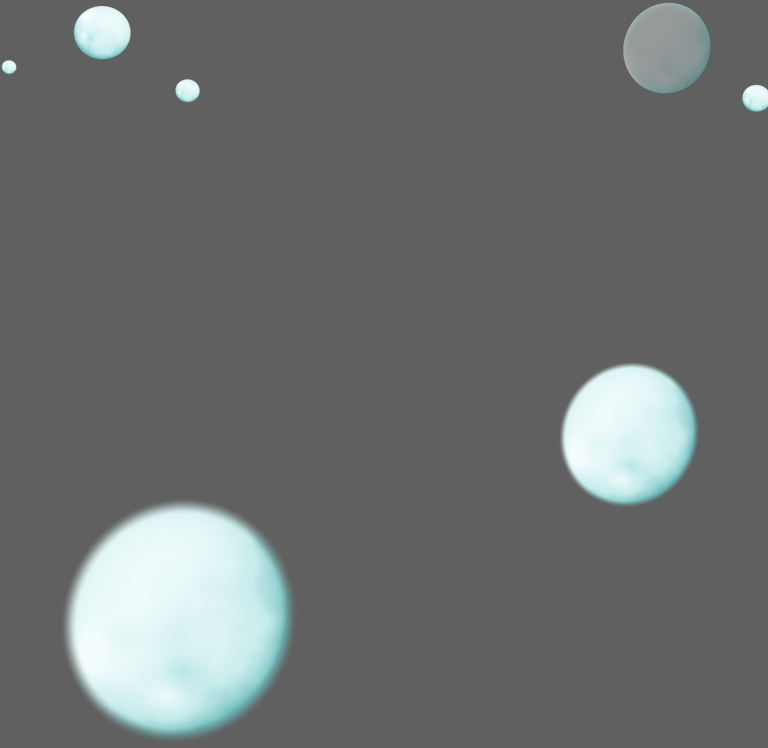
Give the GLSL for this background, as a WebGL 1 fragment shader.

```glsl
precision highp float;
// Pale teal marbled spheres, some out of focus, floating on a flat grey field.

uniform vec2 u_resolution;

// Palette
const vec3 GREY = vec3(0.378);
const vec3 FROST = vec3(0.955, 0.992, 0.988);
const vec3 AQUA = vec3(0.77, 0.92, 0.92);
const vec3 TEAL = vec3(0.42, 0.73, 0.73);

// Spheres: centre x, centre y, radius, in canvas heights
const vec3 NEAR_BALL = vec3(0.2393, 0.1702, 0.1500);
const vec3 MIDDLE_BALL = vec3(0.8412, 0.4189, 0.0910);
const vec3 FADED_BALL = vec3(0.8914, 0.9357, 0.0592);
const vec3 FAR_BALL = vec3(0.1367, 0.9564, 0.0367);
const vec3 SMALL_BALL = vec3(0.2507, 0.8787, 0.0157);
const vec3 EDGE_BALL = vec3(1.0114, 0.8686, 0.0184);
const vec3 TINY_BALL = vec3(0.0121, 0.9102, 0.0094);

// Focus, turn and opacity
const float NEAR_BLUR = 0.0115;
const float MIDDLE_BLUR = 0.0050;
const float SHARP = 0.0010;
const float FAR_TURN = 1.2;
const float FADED_OPACITY = 0.38;
const float MARBLE_SCALE = 2.6;
const float MARBLE_STRENGTH = 0.42;

float hash(vec2 p) {
  return fract(sin(dot(p, vec2(127.1, 311.7))) * 43758.5453);
}

float noise(vec2 p) {
  vec2 cell = floor(p);
  vec2 f = fract(p);
  f = f * f * (3.0 - 2.0 * f);
  float low = mix(hash(cell), hash(cell + vec2(1.0, 0.0)), f.x);
  float high = mix(hash(cell + vec2(0.0, 1.0)), hash(cell + vec2(1.0)), f.x);
  return mix(low, high, f.y);
}

float fbm(vec2 p) {
  float sum = 0.0;
  float weight = 0.5;
  for (int i = 0; i < 4; i++) {
    sum += weight * noise(p);
    p = mat2(1.6, 1.2, -1.2, 1.6) * p + 3.7;
    weight *= 0.5;
  }
  return sum;
}

float spot(vec2 q, vec2 centre, vec2 size) {
  vec2 d = (q - centre) / size;
  return exp(-dot(d, d));
}

// Surface tint at q, where the sphere has radius one
vec3 surface(vec2 q, float rim) {
  float slope = dot(q, vec2(0.75, -0.66));
  float shade = 0.08 + 0.42 * smoothstep(-0.5, 1.0, slope);
  shade += pow(rim, 7.0) * (0.42 + 0.25 * slope);
  shade += MARBLE_STRENGTH * (fbm(q * MARBLE_SCALE + 5.0) - 0.46)
         * smoothstep(-0.9, 0.5, slope);
  shade += 0.20 * spot(q, vec2(0.02, -0.45), vec2(0.22, 0.16));
  shade += 0.12 * spot(q, vec2(0.72, 0.32), vec2(0.18, 0.30));
  shade += 0.10 * spot(q, vec2(-0.40, -0.15), vec2(0.30, 0.15));
  shade -= 0.22 * spot(q, vec2(-0.10, -0.68), vec2(0.18, 0.11));
  shade -= 0.28 * spot(q, vec2(-0.80, -0.30), vec2(0.16, 0.26));
  shade = clamp(shade, 0.0, 1.0);
  return shade < 0.5 ? mix(FROST, AQUA, shade * 2.0)
                     : mix(AQUA, TEAL, shade * 2.0 - 1.0);
}

// Lays one slightly lopsided sphere over the colour beneath it
vec3 drawBall(vec3 under, vec2 p, vec3 ball, float blur, float turn, float opacity) {
  float c = cos(turn);
  float s = sin(turn);
  vec2 q = mat2(c, s, -s, c) * (p - ball.xy) / ball.z;
  float reach = length(q);
  vec2 n = q / max(reach, 0.001);
  float outline = 1.0 - 0.02 * (n.x * n.x - n.y * n.y) + 0.05 * n.x * n.y;
  float rim = min(reach / outline, 1.0);
  float soft = max(blur, 0.8 / u_resolution.y);
  float cover = 1.0 - smoothstep(-soft, soft, (reach - outline) * ball.z);
  float alpha = mix(opacity, min(opacity * 1.5, 1.0), pow(rim, 14.0));
  return mix(under, surface(q, rim), cover * alpha);
}

void main() {
  vec2 p = gl_FragCoord.xy / u_resolution.y;
  vec3 color = GREY;

  // Distant spheres along the top
  color = drawBall(color, p, TINY_BALL, SHARP, FAR_TURN, 1.0);
  color = drawBall(color, p, SMALL_BALL, SHARP, FAR_TURN, 1.0);
  color = drawBall(color, p, EDGE_BALL, SHARP, FAR_TURN, 1.0);
  color = drawBall(color, p, FAR_BALL, SHARP, FAR_TURN, 1.0);
  color = drawBall(color, p, FADED_BALL, SHARP, 0.0, FADED_OPACITY);

  // Closer spheres, out of focus
  color = drawBall(color, p, MIDDLE_BALL, MIDDLE_BLUR, 0.0, 1.0);
  color = drawBall(color, p, NEAR_BALL, NEAR_BLUR, 0.0, 1.0);

  gl_FragColor = vec4(color, 1.0);
}
```
